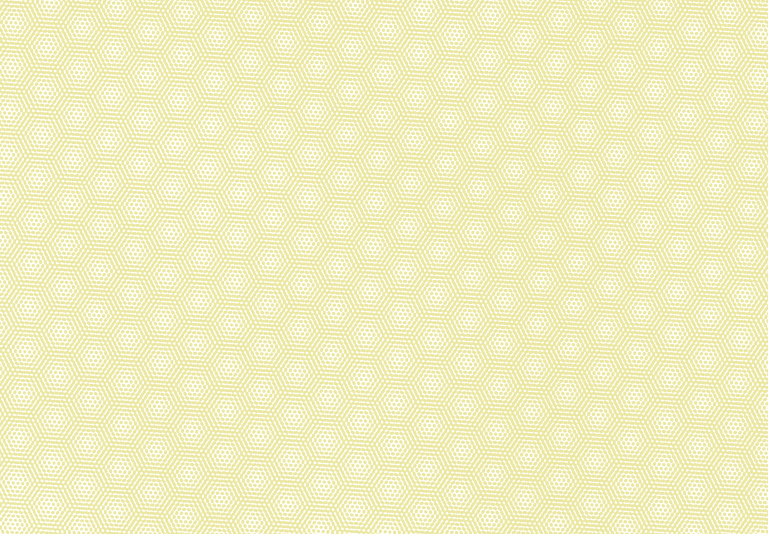
Reproduce this pattern procedurally as a WebGL 1 fragment shader.

```glsl
precision highp float;
// Rotational moire: two hexagonal screens of pale yellow dots on white.
// Their relative shift grows linearly, so they fall into step on a coarse
// lattice of bright rosettes ringed by hexagons; dot size drifts gently.

uniform vec2 u_resolution;

// Lengths are fractions of the canvas width.
#define DOT_PITCH 0.00619
#define DOT_RADIUS 0.333                // in dot pitches
#define SCREEN_ANGLE -0.07              // radians
#define ROSETTE_UP vec2(0.0039, 0.0568)
#define ROSETTE_SIDE vec2(0.0460, 0.0251)
#define ROSETTE_ORIGIN vec2(0.4896, 0.4310)
#define SIZE_DRIFT 0.022
#define SHIFT_DRIFT 0.07
#define YELLOW vec3(0.920, 0.907, 0.635)
#define WHITE vec3(1.0, 1.0, 0.99)
#define SAMPLES 3

vec2 hashGradient(vec2 cell) {
  float angle = 6.2832 * fract(sin(dot(cell, vec2(127.1, 311.7))) * 4375.85);
  return vec2(cos(angle), sin(angle));
}

float gradientNoise(vec2 p) {
  vec2 i = floor(p);
  vec2 f = p - i;
  vec2 w = f * f * f * (f * (f * 6.0 - 15.0) + 10.0);
  vec2 e = vec2(1.0, 0.0);
  float bottom = mix(dot(hashGradient(i), f),
                     dot(hashGradient(i + e.xy), f - e.xy), w.x);
  float top = mix(dot(hashGradient(i + e.yx), f - e.yx),
                  dot(hashGradient(i + e.xx), f - e.xx), w.x);
  return mix(bottom, top, w.y);
}

// Distance to the nearest point of a unit hexagonal lattice.
float hexLatticeDistance(vec2 p) {
  vec2 period = vec2(1.0, sqrt(3.0));
  vec2 a = mod(p, period) - 0.5 * period;
  vec2 b = mod(p + 0.5 * period, period) - 0.5 * period;
  return sqrt(min(dot(a, a), dot(b, b)));
}

// Coordinates of p in the rosette lattice.
vec2 rosetteCoords(vec2 p) {
  vec2 u = ROSETTE_UP;
  vec2 s = ROSETTE_SIDE;
  float area = u.x * s.y - u.y * s.x;
  return vec2(p.x * s.y - p.y * s.x, u.x * p.y - u.y * p.x) / area;
}

// Yellow coverage of both screens at p.
float inkCoverage(vec2 p, float radius, vec2 drift, float edge) {
  vec2 local = p - ROSETTE_ORIGIN;
  float c = cos(SCREEN_ANGLE);
  float s = sin(SCREEN_ANGLE);
  vec2 dots = vec2(c * local.x + s * local.y,
                   c * local.y - s * local.x) / DOT_PITCH;

  // One rosette step shifts the screens by exactly one dot step.
  vec2 r = rosetteCoords(local);
  vec2 shift = r.x * vec2(1.0, 0.0) + r.y * vec2(0.5, -0.5 * sqrt(3.0));
  shift += drift;

  float d = min(hexLatticeDistance(dots - 0.5 * shift),
                hexLatticeDistance(dots + 0.5 * shift));
  return clamp((radius - d) / edge + 0.5, 0.0, 1.0);
}

void main() {
  vec2 p = gl_FragCoord.xy / u_resolution.x;

  // Slow wear: lighter lower left, heavier lower right, soft patches between.
  float patches = gradientNoise(p * 4.0 + 3.7);
  float tilt = (p.x - 0.5) * 0.018;
  float corner = 0.02 * (1.0 - smoothstep(0.0, 0.2, length(p)));
  float radius = DOT_RADIUS + SIZE_DRIFT * patches + tilt - corner;
  vec2 drift = SHIFT_DRIFT * vec2(gradientNoise(p * 5.0 + 11.3),
                                  gradientNoise(p * 5.0 + 27.9));

  // Average a small grid of samples so the fine dots stay smooth.
  float n = float(SAMPLES);
  float edge = 1.0 / (n * u_resolution.x * DOT_PITCH);
  float ink = 0.0;
  for (int j = 0; j < SAMPLES; j++) {
    for (int i = 0; i < SAMPLES; i++) {
      vec2 offset = (vec2(float(i), float(j)) + 0.5) / n - 0.5;
      ink += inkCoverage(p + offset / u_resolution.x, radius, drift, edge);
    }
  }
  gl_FragColor = vec4(mix(WHITE, YELLOW, ink / (n * n)), 1.0);
}
```
